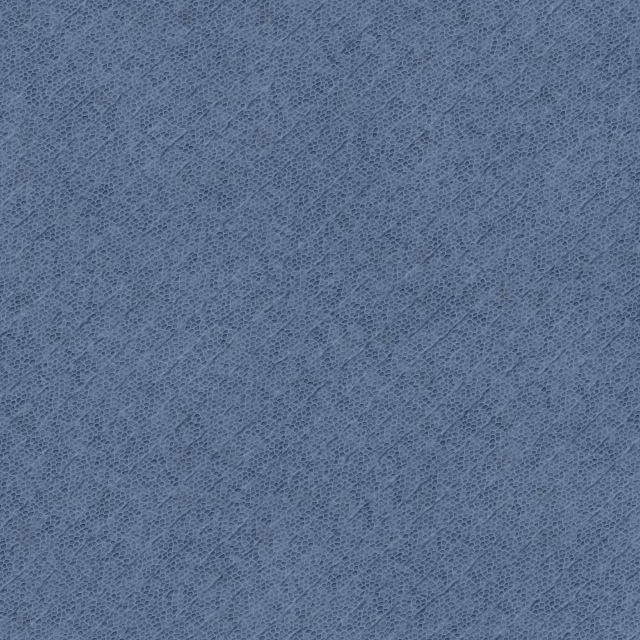
Reproduce this texture procedurally as a Shadertoy shader.

```glsl
vec2 hash22(vec2 p) {
    vec3 q = fract(vec3(p.xyx) * vec3(0.1031, 0.1030, 0.0973));
    q += dot(q, q.yzx + 33.33);
    return fract((q.xx + q.yz) * q.zy);
}

float valueNoise(vec2 p) {
    vec2 cell = floor(p), f = fract(p);
    f = f * f * (3.0 - 2.0 * f);
    float low = mix(hash22(cell).x, hash22(cell + vec2(1, 0)).x, f.x);
    float high = mix(hash22(cell + vec2(0, 1)).x, hash22(cell + vec2(1, 1)).x, f.x);
    return mix(low, high, f.y);
}

// Crescent-edged pits in gently rising rows: depth, wall light, per-cell random
vec3 embossedPits(vec2 uv) {
    uv += 0.0035 * vec2(valueNoise(uv * 60.0), valueNoise(uv * 60.0 + 50.0));
    vec2 rows = vec2(dot(uv, vec2(0.88, 0.47)), dot(uv, vec2(-0.47, 0.88)));
    vec2 p = rows * vec2(112.0, 150.0) + 200.0;
    vec2 base = floor(p), nearestOffset = vec2(0);
    float nearest = 9.0, second = 9.0, seed = 0.0;
    for (int j = -1; j <= 1; j++)
    for (int i = -2; i <= 2; i++) {
        vec2 id = base + vec2(i, j);
        vec2 rnd = hash22(id + 17.0);
        vec2 centre = id + 0.5 + 0.6 * (rnd - 0.5);
        centre.x += 0.5 * mod(id.y, 2.0) - 0.25;
        vec2 offset = p - centre;
        float d = length(offset * vec2(0.92, 1.05));
        if (d < nearest) {
            second = nearest;
            nearest = d;
            nearestOffset = offset;
            seed = rnd.y;
        } else {
            second = min(second, d);
        }
    }
    float edge = second - nearest;
    float depth = smoothstep(0.03, 0.36, edge) * (1.0 - 0.35 * smoothstep(0.4, 0.85, edge));
    float wall = dot(nearestOffset, vec2(0.2, 0.98));
    return vec3(depth, wall, seed);
}

vec3 fabric(vec2 uv) {
    // Straight diagonal creases with a slight wave, broken into dashes
    float along = dot(uv, vec2(0.731, 0.682));
    float across = dot(uv, vec2(-0.682, 0.731));
    across += 0.004 * (valueNoise(uv * 20.0) - 0.5) + 0.004 * (valueNoise(uv * 95.0) - 0.5);
    float lane = across * 27.5;
    float id = floor(lane);
    float d = (fract(lane) - 0.5) / 27.5;
    float dash = smoothstep(0.35, 0.65, valueNoise(vec2(along * 110.0, id * 7.3 + 240.0)));
    float ridgeDash = smoothstep(0.25, 0.65, valueNoise(vec2(along * 60.0, id * 5.7 + 290.0)));
    float groove = dash * exp(-pow(d / 0.0014, 2.0));
    float ridge = ridgeDash * exp(-pow((d - 0.0031) / 0.0013, 2.0));
    float seam = exp(-pow((d - 0.001) / 0.0036, 2.0));

    // Pits flatten out beside the creases; upper walls are shaded
    vec3 pits = embossedPits(uv);
    float strength = mix(0.45, 1.25, pits.z) * mix(0.85, 1.15, valueNoise(uv * 40.0 + 5.0));
    strength *= 1.0 - 0.55 * seam;
    float tone = 0.056 - 0.16 * pits.x * strength * (1.0 + 1.35 * pits.y);
    tone -= 0.018 * seam;
    tone += 0.065 * ridge - 0.14 * groove;

    // Fine grain and broad unevenness
    tone += 0.07 * (valueNoise(uv * 280.0) - 0.5);
    tone += 0.018 * (valueNoise(uv * 9.0 + 3.0) - 0.5);

    // Sparse soft smudges, a little greyer than the cloth
    vec2 patchCell = floor(uv * 16.0);
    vec2 rnd = hash22(patchCell + 61.0);
    vec2 patchOffset = fract(uv * 16.0) - 0.5 - 0.25 * (rnd - 0.5);
    float smudge = step(0.76, rnd.x) * rnd.y * exp(-28.0 * dot(patchOffset, patchOffset));
    vec3 blue = vec3(0.378, 0.457, 0.567) + tone;
    return blue - smudge * vec3(0.026, 0.04, 0.056);
}

void mainImage(out vec4 fragColor, in vec2 fragCoord) {
    // Four samples per pixel smooth the fine relief
    vec3 colour = vec3(0);
    for (int k = 0; k < 4; k++) {
        vec2 jitter = vec2(k % 2, k / 2) * 0.5 - 0.25;
        colour += fabric((fragCoord + jitter) / iResolution.y);
    }
    fragColor = vec4(colour / 4.0, 1.0);
}
```
